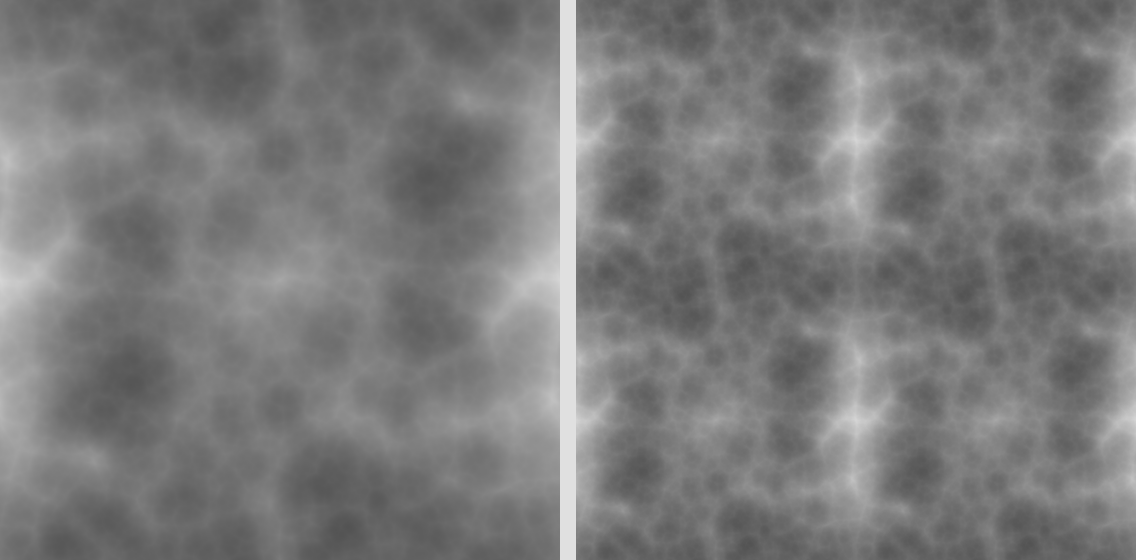
Left, the tile; right, the same tile 2 across and 2 down.
This texture is drawn by a WebGL 2 fragment shader. Its source:

```glsl
#version 300 es
precision highp float;

uniform vec2 u_resolution;
out vec4 fragColor;

const float TAU = 6.2831853;

// Integer hash of a lattice point, two values in 0..1
vec2 hash2(vec2 id, float seed) {
  uvec2 v = uvec2(id) * 1664525u + uvec2(uint(seed) * 747u + 91u);
  v.x += v.y * 1664525u;
  v.y += v.x * 1664525u;
  v ^= v >> 16u;
  v.x += v.y * 1664525u;
  v.y += v.x * 1664525u;
  v ^= v >> 16u;
  return vec2(v & 65535u) / 65535.0;
}

float cornerSlope(vec2 lattice, vec2 offset, vec2 p, float n) {
  float angle = TAU * hash2(mod(lattice + offset, n), n + 5.0).x;
  return dot(vec2(cos(angle), sin(angle)), p - offset);
}

// Gradient noise that wraps after n cells
float gradientNoise(vec2 uv, float n) {
  vec2 p = uv * n;
  vec2 lattice = floor(p);
  vec2 f = p - lattice;
  vec2 w = f * f * f * (f * (f * 6.0 - 15.0) + 10.0);
  float low = mix(cornerSlope(lattice, vec2(0, 0), f, n),
                  cornerSlope(lattice, vec2(1, 0), f, n), w.x);
  float high = mix(cornerSlope(lattice, vec2(0, 1), f, n),
                   cornerSlope(lattice, vec2(1, 1), f, n), w.x);
  return mix(low, high, w.y);
}

// Squared distance to the nearest point; n is even, and the
// upper half of the points is the lower half turned by 180 degrees
float cellHollow(vec2 uv, float n) {
  vec2 p = uv * n;
  vec2 base = floor(p);
  float nearest = 8.0;
  for (int j = -1; j <= 1; j++) {
    for (int i = -1; i <= 1; i++) {
      vec2 cell = base + vec2(i, j);
      vec2 id = mod(cell, n);
      bool turned = id.y * 2.0 >= n;
      vec2 jitter = hash2(turned ? n - 1.0 - id : id, n);
      vec2 d = cell + (turned ? 1.0 - jitter : jitter) - p;
      nearest = min(nearest, dot(d, d));
    }
  }
  return nearest;
}

void main() {
  vec2 uv = gl_FragCoord.xy / u_resolution;

  // Broad light column in the middle, fading to top and bottom
  float band = 0.5 - 0.5 * cos(TAU * uv.y);
  float column = 0.10 - 0.03 * cos(TAU * uv.x) + 0.07 * cos(2.0 * TAU * uv.x);
  float grey = 0.318 + band * column;

  // Soft drifting clouds, symmetric under a half turn
  float amount = 0.085;
  for (float n = 3.0; n < 20.0; n *= 2.0) {
    grey += amount * (gradientNoise(uv, n) + gradientNoise(1.0 - uv, n));
    amount *= 0.5;
  }

  // Dark hollows between bright creases, from large to fine
  amount = 0.25;
  for (float n = 4.0; n < 100.0; n *= 2.0) {
    grey += amount * cellHollow(uv, n);
    amount *= 0.49;
  }

  fragColor = vec4(vec3(clamp(grey, 0.0, 1.0)), 1.0);
}
```
